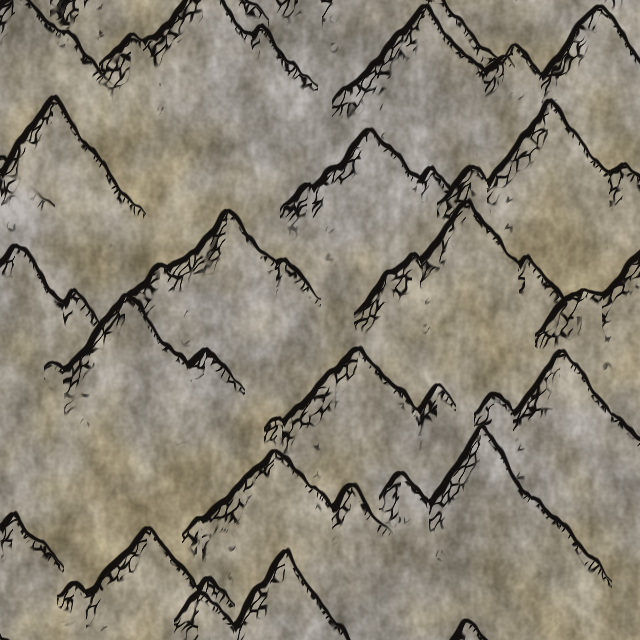
This pattern is drawn by a WebGL 1 fragment shader. Its source:

```glsl
precision highp float;
// Hand-inked mountain ranges on mottled, weathered parchment.
// Each ridge is the upper envelope of a few cones; ranges are inked from back
// to front, with a net of cell borders hatching the slopes that face left.
uniform vec2 u_resolution;

const float EDGE = 0.0016;                  // softness of pen strokes
const vec2 SPACING = vec2(0.34, 0.168);     // grid on which ranges are scattered
const vec3 INK = vec3(0.05, 0.04, 0.035);
const vec3 PAPER_DARK = vec3(0.405, 0.385, 0.335);
const vec3 PAPER_LIGHT = vec3(0.745, 0.73, 0.70);
const vec3 OCHRE_TINT = vec3(1.02, 0.975, 0.84);
const vec3 LILAC_TINT = vec3(0.995, 0.99, 1.01);

float hash(vec2 p) {
  return fract(sin(dot(p, vec2(127.1, 311.7))) * 43758.5);
}

float cornerSlope(vec2 corner, vec2 offset) {
  float angle = 6.2832 * hash(corner);
  return dot(vec2(cos(angle), sin(angle)), offset);
}

// Gradient noise, roughly -0.7 to 0.7
float noise(vec2 p) {
  vec2 i = floor(p), f = fract(p);
  vec2 u = f * f * f * (f * (f * 6.0 - 15.0) + 10.0);
  vec2 e = vec2(1.0, 0.0);
  float low = mix(cornerSlope(i, f), cornerSlope(i + e, f - e), u.x);
  float high = mix(cornerSlope(i + e.yx, f - e.yx), cornerSlope(i + 1.0, f - 1.0), u.x);
  return mix(low, high, u.y);
}

float fbm(vec2 p) {
  float sum = 0.0, gain = 0.6;
  for (int i = 0; i < 4; i++) {
    sum += gain * noise(p);
    p = p * 2.03 + 17.3;
    gain *= 0.62;
  }
  return sum;
}

// Thin broken strokes along the borders of slanted, elongated cells
float penNet(vec2 p) {
  p += 0.007 * vec2(noise(p * 50.0), noise(p * 50.0 + 31.0));
  vec2 q = vec2(p.x - 0.45 * p.y, p.y) * vec2(86.0, 44.0);
  vec2 cell = floor(q);
  float nearest = 9.0, second = 9.0;
  for (int y = -1; y <= 1; y++) {
    for (int x = -1; x <= 1; x++) {
      vec2 c = cell + vec2(float(x), float(y));
      float d = length(c + vec2(hash(c), hash(c + 57.0)) - q);
      second = min(second, max(d, nearest));
      nearest = min(nearest, d);
    }
  }
  float unbroken = smoothstep(-0.38, -0.12, noise(p * 42.0 + 9.0));
  return unbroken * (1.0 - smoothstep(0.07, 0.32, second - nearest));
}

float cone(float x, float apex, float top, float steepness) {
  float d = sqrt((x - apex) * (x - apex) + 0.00003);
  return top - steepness * d / (1.0 + 1.9 * d);
}

// Skyline of one range, relative to its main peak
float ridgeHeight(float x, vec2 seed) {
  float a = hash(seed + 3.0), b = hash(seed + 5.0), c = hash(seed + 8.0);
  float h = cone(x, 0.0, 0.0, 1.2 + 0.65 * a);
  h = max(h, cone(x, -0.075 - 0.06 * b, -0.065 - 0.05 * c, 1.2));
  h = max(h, cone(x, 0.07 + 0.06 * c, -0.06 - 0.06 * a, 1.3));
  return h + 0.018 * noise(vec2(x * 27.0, seed.x * 7.3 + seed.y * 3.1))
           + 0.006 * noise(vec2(x * 75.0, seed.x * 5.7 + seed.y * 9.4));
}

// Returns the ink of one range and how far its body hides what lies behind
vec2 drawRange(vec2 p, vec2 seed, float net) {
  float leftEnd = -0.13 - 0.07 * hash(seed + 11.0);
  float rightEnd = 0.13 + 0.08 * hash(seed + 13.0);
  if (p.x < leftEnd || p.x > rightEnd) return vec2(0.0);
  float h = ridgeHeight(p.x, seed);
  float slope = (ridgeHeight(p.x + 0.005, seed) - h) / 0.005;
  float depth = h - p.y;
  float shaded = smoothstep(-0.4, 0.6, slope);
  float taper = smoothstep(leftEnd, leftEnd + 0.03, p.x)
              * (1.0 - smoothstep(rightEnd - 0.04, rightEnd, p.x));
  float wobble = noise(p * 24.0 + seed * 4.0);
  float width = (0.0029 + 0.0021 * shaded + 0.0018 * wobble) * mix(0.4, 1.0, taper);
  float dist = abs(depth) / sqrt(1.0 + slope * slope);
  float line = 1.0 - smoothstep(width - EDGE, width + EDGE, dist);
  // Hatching hangs from the ridge and deepens toward both feet
  float leftFoot = smoothstep(-0.04, leftEnd, p.x);
  float rightFoot = smoothstep(rightEnd - 0.09, rightEnd, p.x);
  float reach = 0.012 + shaded * (0.034 + 0.055 * wobble + 0.03 * leftFoot)
              + 0.022 * rightFoot;
  reach *= mix(0.3, 1.0, taper);
  float below = smoothstep(0.0, 0.004, depth);
  float hatch = below * net * (1.0 - smoothstep(0.65 * reach, reach + 0.003, depth));
  // A few loose strokes on the flanks
  float body = below * taper * (1.0 - smoothstep(0.08, 0.18, depth));
  float stray = 0.9 * body * net * smoothstep(0.36, 0.46, noise(p * 23.0 + 60.0));
  return vec2(max(line, max(hatch, stray)), body);
}

vec3 parchment(vec2 p, float body) {
  float blotch = fbm(p * vec2(16.0, 11.0));
  float grain = noise(p * vec2(85.0, 55.0) + 5.0) + 0.6 * noise(p * 150.0);
  float broad = noise(p * 3.6 + 12.0);
  float tone = 0.5 + 0.78 * blotch + 0.24 * grain + 0.22 * broad + 0.08 * body;
  vec3 color = mix(PAPER_DARK, PAPER_LIGHT, clamp(tone, 0.0, 1.0));
  float warmth = smoothstep(-0.25, 0.45, noise(p * 2.7 + 4.0) + 0.35 * noise(p * 16.0));
  return color * mix(LILAC_TINT, OCHRE_TINT, warmth * (1.0 - 0.45 * body));
}

void main() {
  vec2 p = gl_FragCoord.xy / min(u_resolution.x, u_resolution.y);
  float net = penNet(p), ink = 0.0, body = 0.0;
  for (int r = 0; r < 8; r++) {             // far rows first
    for (int c = -1; c < 4; c++) {
      vec2 id = vec2(float(c), 7.0 - float(r));
      if (hash(id + 21.0) < 0.1) continue;
      vec2 jitter = vec2(hash(id + 31.0), hash(id + 41.0)) - 0.5;
      vec2 peak = (id + vec2(0.5 * mod(id.y, 2.0), 0.0) + 0.6 * jitter) * SPACING;
      vec2 layer = drawRange(p - peak, id, net);
      ink = max(ink * (1.0 - layer.y), layer.x);
      body = max(body, layer.y);
    }
  }
  gl_FragColor = vec4(mix(parchment(p, body), INK, 0.96 * ink), 1.0);
}
```
